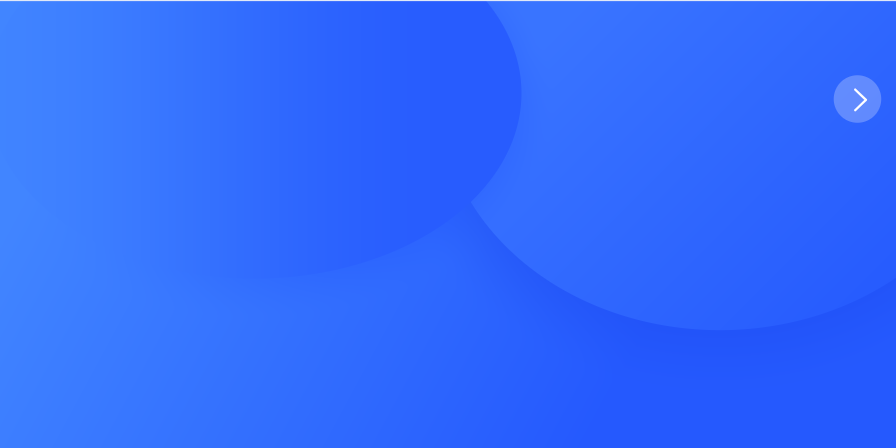
Reproduce this background procedurally as a Shadertoy shader.

```glsl
// Blue banner with two overlapping shaded ellipses, soft shadows and a round arrow button.

// Approximate signed distance to an ellipse
float ellipse(vec2 p, vec2 radii) {
    float k = length(p / radii);
    return k * (k - 1.0) / max(length(p / (radii * radii)), 1e-4);
}

float segment(vec2 p, vec2 a, vec2 b) {
    vec2 ab = b - a;
    return length(p - a - ab * clamp(dot(p - a, ab) / dot(ab, ab), 0.0, 1.0));
}

// Antialiased coverage of a signed distance
float fill(float d) {
    return clamp(0.5 - d * iResolution.y, 0.0, 1.0);
}

float shadow(float d, float blur) {
    return 1.0 - smoothstep(-blur, blur, d);
}

void mainImage(out vec4 fragColor, in vec2 fragCoord) {
    vec2 p = fragCoord / iResolution.y;
    vec3 lightBlue = vec3(0.255, 0.520, 1.0);
    vec3 midBlue = vec3(0.225, 0.455, 1.0);
    vec3 deepBlue = vec3(0.145, 0.350, 0.995);
    vec3 shadowBlue = vec3(0.120, 0.300, 0.950);

    // Diagonal backdrop
    float slope = dot(p - vec2(0.0, 0.45), vec2(0.65, -0.35));
    vec3 color = mix(lightBlue, deepBlue, clamp(slope, 0.0, 1.0));

    // Right ellipse and the shadow below it
    vec2 q = p - vec2(1.607, 0.789);
    vec2 radii = vec2(0.625, 0.526);
    color = mix(color, shadowBlue, 0.65 * shadow(ellipse(q + vec2(0.0, 0.03), radii), 0.13));
    float fall = dot(p - vec2(1.2, 0.9), vec2(0.7, -0.7));
    vec3 rightColor = mix(midBlue, deepBlue, clamp(fall, 0.0, 1.0));
    color = mix(color, rightColor, fill(ellipse(q, radii)));

    // Left ellipse, its shadow fading out to the left
    q = p - vec2(0.568, 0.792);
    radii = vec2(0.596, 0.414);
    float strength = 0.5 * smoothstep(0.05, 0.9, p.x);
    color = mix(color, deepBlue, strength * shadow(ellipse(q + vec2(0.0, 0.02), radii), 0.075));
    vec3 leftColor = mix(lightBlue, vec3(0.155, 0.360, 0.995), smoothstep(-0.1, 1.05, p.x));
    color = mix(color, leftColor, fill(ellipse(q, radii)));

    // Translucent button with a chevron
    q = p - vec2(1.914, 0.779);
    color = mix(color, vec3(1.0), 0.25 * fill(length(q) - 0.053));
    q.y = abs(q.y + 0.002);
    color = mix(color, vec3(1.0), fill(segment(q, vec2(-0.005, 0.023), vec2(0.019, 0.0)) - 0.0025));

    // Pale hairline along the top
    color = mix(color, vec3(0.88, 0.91, 0.97), fill(0.9975 - p.y));

    fragColor = vec4(color, 1.0);
}
```
